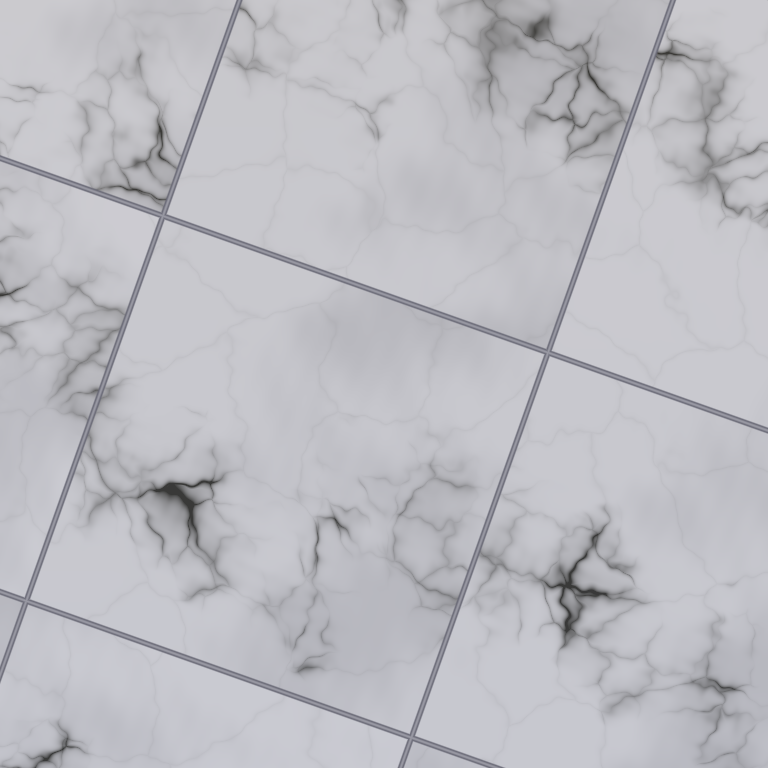
Write a Shadertoy shader that draws this texture.

```glsl
const float TILE_SIZE = 0.532;
const vec2 TILE_CORNER = vec2(0.2122, 0.7188);
const float TILT = 0.341;
const float GROUT_HALF_WIDTH = 0.0036;
const float COARSE_SCALE = 7.0;
const float FINE_SCALE = 16.0;
const float WARP = 0.05;
const vec3 STONE = vec3(0.79, 0.79, 0.813);
const vec3 CLOUD = vec3(0.71, 0.71, 0.735);
const vec3 SMOKE = vec3(0.55, 0.55, 0.56);
const vec3 VEIN = vec3(0.17, 0.17, 0.16);
const vec3 GROUT_EDGE = vec3(0.41, 0.41, 0.46);
const vec3 GROUT_CORE = vec3(0.60, 0.60, 0.64);

vec2 hash2(vec2 p) {
    vec3 h = fract(p.xyx * vec3(0.1031, 0.1030, 0.0973));
    h += dot(h, h.yzx + 33.33);
    return fract((h.xx + h.yz) * h.zy);
}

// Layered sines, each octave rotated and bent by the previous ones
vec2 waves(vec2 p) {
    const mat2 TURN = mat2(0.8, 0.6, -0.6, 0.8);
    vec2 sum = vec2(0.0);
    float amplitude = 0.5;
    for (int i = 0; i < 6; i++) {
        sum += amplitude * sin(p.yx + 1.4 * sum);
        p = TURN * p * 1.9 + 3.7;
        amplitude *= 0.56;
    }
    return sum;
}

// Cellular noise: zero along the borders between cells
float cellBorder(vec2 p) {
    vec2 cell = floor(p);
    float nearest = 9.0, second = 9.0;
    for (int y = -1; y <= 1; y++) {
        for (int x = -1; x <= 1; x++) {
            vec2 neighbour = cell + vec2(x, y);
            float d = length(neighbour + hash2(neighbour) - p);
            second = min(second, max(nearest, d));
            nearest = min(nearest, d);
        }
    }
    return second - nearest;
}

vec3 marble(vec2 p) {
    // Soft grey clouds
    float cloud = smoothstep(-0.15, 0.9, waves(p * 9.0 + 5.0).y);
    vec3 color = mix(STONE, CLOUD, 0.8 * cloud);

    // Crooked veins, dark only inside scattered clusters
    vec2 bent = p + WARP * waves(p * 13.0);
    float coarse = cellBorder(bent * COARSE_SCALE);
    float fine = cellBorder(bent * FINE_SCALE + 11.0);
    float cluster = smoothstep(0.12, 0.85, waves(p * 11.0 + 2.0).x);
    float broken = smoothstep(-0.1, 0.6, waves(p * 27.0).y);

    float halo = exp(-coarse / 0.15) + 0.6 * exp(-fine / 0.25);
    color = mix(color, SMOKE, min(0.6 * cluster * halo, 0.6));

    float thread = exp(-coarse / 0.035);
    float web = exp(-fine / 0.07) * cluster;
    float darkness = thread * (0.05 + cluster * (0.25 + 0.9 * broken));
    darkness += web * (0.12 + 0.5 * broken);
    return mix(color, VEIN, min(darkness, 0.88));
}

void mainImage(out vec4 fragColor, in vec2 fragCoord) {
    vec2 uv = fragCoord / iResolution.y;
    float pixel = 1.0 / iResolution.y;

    // Tilted square grid, with a different piece of stone in each tile
    float c = cos(TILT), s = sin(TILT);
    vec2 offset = uv - TILE_CORNER;
    vec2 grid = vec2(c * offset.x - s * offset.y, s * offset.x + c * offset.y) / TILE_SIZE;
    vec2 tile = floor(grid);
    vec2 inside = fract(grid);
    vec3 color = marble(inside * TILE_SIZE + 20.0 * hash2(tile + 17.0));

    // Slight tone change between tiles and cool light from below
    color *= 0.99 + 0.02 * hash2(tile + 41.0).x;
    color += vec3(-0.006, 0.0, 0.012) * (0.5 - uv.y);

    // Grout: dark edges around a paler middle
    vec2 toEdge = (0.5 - abs(inside - 0.5)) * TILE_SIZE;
    float edge = min(toEdge.x, toEdge.y);
    float middle = 1.0 - smoothstep(0.0, 0.5 * GROUT_HALF_WIDTH + pixel, edge);
    vec3 grout = mix(GROUT_EDGE, GROUT_CORE, middle);
    float joint = 1.0 - smoothstep(GROUT_HALF_WIDTH - pixel, GROUT_HALF_WIDTH + pixel, edge);
    color = mix(color, grout, joint);

    fragColor = vec4(color, 1.0);
}
```
